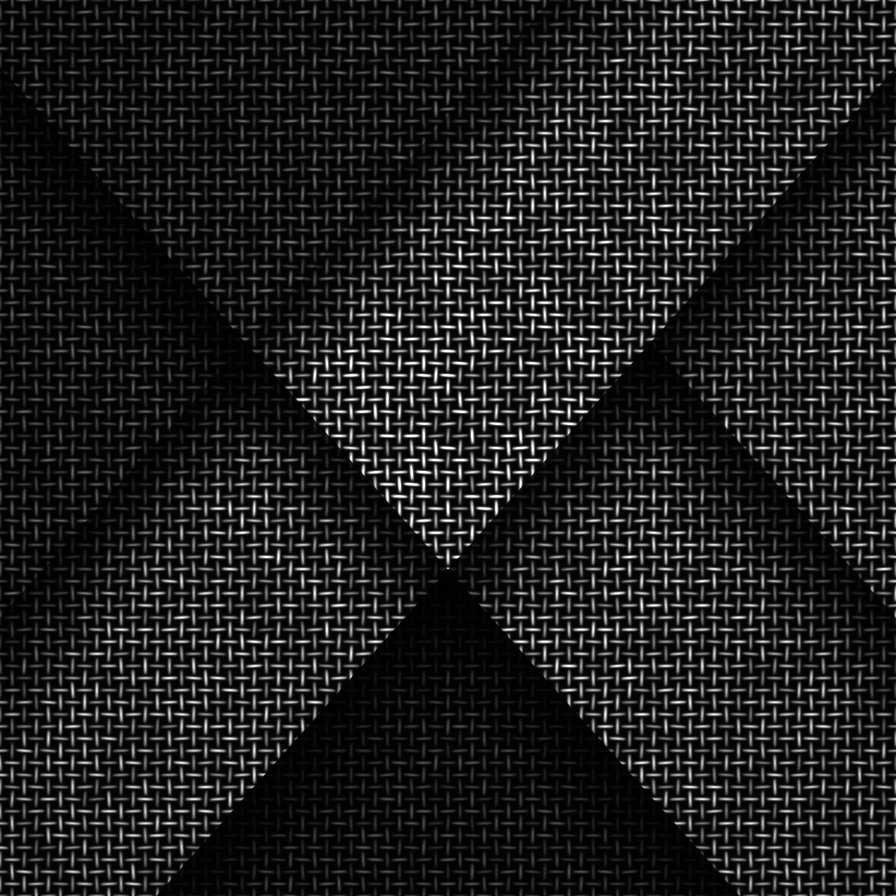
Reproduce this background procedurally as a Shadertoy shader.

```glsl
// Dark woven mesh laid over overlapping diagonal panels.
// Two crossing creases split the canvas; signed distances to them place the
// panels and their soft shadows, and the light modulates a plain weave.

#define CROSSING vec2(0.5, 0.3646)   // where the two creases meet
#define CREASE_SLOPE 1.12            // steepness of every edge
#define STRIP_WIDTH 0.337            // distance from crease to parallel edge
#define SHADOW_REACH 0.13            // length of a panel's cast shadow
#define WEAVE_COUNT vec2(74.0, 74.0) // threads across and up the canvas
#define THREAD_WIDTH vec2(0.135, 0.12) // half widths in cells: upright, level
#define GRAIN 0.75                   // brightness variation between strands
#define WOBBLE 0.07                  // sideways drift of strands, in cells
#define BASE_GRAY 0.004              // gray seen between the threads

const float PI = 3.14159265;

float hash(vec2 p) {
    return fract(sin(dot(p, vec2(127.1, 311.7))) * 43758.5453);
}

// Antialiased half plane: 1 where the distance is positive.
float inside(float d) {
    float pixel = 0.8 / iResolution.y;
    return smoothstep(-pixel, pixel, d);
}

// Light recovering from a shadow as the distance to its edge grows.
float shadow(float d) {
    return smoothstep(-0.035, SHADOW_REACH, d);
}

// One strand that rises over and dips under its neighbours.
// along, across: cell coordinates; row: index of the strand.
float strand(float along, float across, float row, float halfWidth) {
    float phase = (along + row) * 0.5 + 0.5;
    float dash = floor(phase);
    float height = 0.5 - 0.5 * cos(2.0 * PI * phase);
    float visible = 0.6 * smoothstep(0.0, 0.6, height) + 0.5 * height * height;

    // Each raised stretch has its own brightness and a slight tilt.
    float tilt = hash(vec2(row, dash)) - 0.5;
    across += WOBBLE * tilt * 4.0 * (fract(phase) - 0.5);
    float profile = exp(-pow(abs(across) / halfWidth, 2.0));
    float grain = 1.0 + GRAIN * (hash(vec2(dash, row)) - 0.5);
    return visible * profile * grain;
}

float weave(vec2 p) {
    vec2 cell = p * WEAVE_COUNT;
    vec2 id = floor(cell + 0.5);
    vec2 offset = cell - id;
    float level = strand(cell.x, offset.y, id.y, THREAD_WIDTH.y);
    float upright = strand(cell.y, offset.x, id.x + 1.0, THREAD_WIDTH.x);
    return max(level, upright * 0.92);
}

// Light of all panels; a and b are signed distances to the two creases,
// positive above the falling crease and above the rising crease.
float panelLight(float a, float b) {
    float toRising = STRIP_WIDTH - b;
    float toFalling = STRIP_WIDTH - a;

    // Upper wedge: bright strip beside a dim one.
    float brightStrip = (0.94 - 0.5 * a) * smoothstep(-0.045, 0.12, toRising);
    float dimStrip = 0.32 - 0.08 * smoothstep(0.3, 0.8, b);
    float top = mix(dimStrip, brightStrip, inside(toRising));

    // Right wedge: two panels under the rising crease.
    float lowerRight = (0.80 - 0.42 * abs(b)) * shadow(-b) * shadow(toFalling);
    float upperRight = 0.66 * shadow(-b);
    float right = mix(upperRight, lowerRight, inside(toFalling));

    // Left wedge: two panels under the falling crease.
    float lowerLeft = (0.80 - 0.42 * abs(a)) * shadow(-a) * shadow(toRising);
    float upperLeft = 0.27 * shadow(-a);
    float left = mix(upperLeft, lowerLeft, inside(toRising));

    // Bottom wedge: almost entirely in shadow.
    float bottom = 0.22 * shadow(-a) * shadow(-b);

    float aboveFalling = inside(a);
    float aboveRising = inside(b);
    return mix(mix(bottom, right, aboveFalling),
               mix(left, top, aboveFalling), aboveRising);
}

void mainImage(out vec4 fragColor, in vec2 fragCoord) {
    vec2 p = fragCoord / iResolution.xy;
    vec2 fromCrossing = p - CROSSING;
    vec2 normal = normalize(vec2(CREASE_SLOPE, 1.0));
    float a = dot(fromCrossing, normal);
    float b = dot(fromCrossing, normal * vec2(-1.0, 1.0));

    float light = panelLight(a, b);
    float gray = BASE_GRAY + light * (0.01 + weave(p));
    fragColor = vec4(vec3(clamp(gray, 0.0, 1.0)), 1.0);
}
```
